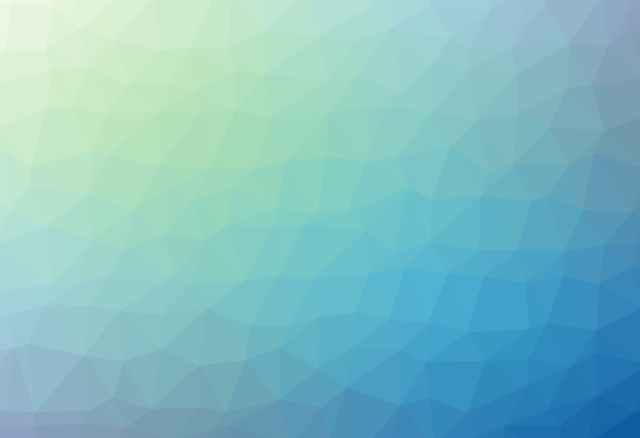
Give the GLSL for this background, as a WebGL 2 fragment shader.

```glsl
#version 300 es
precision highp float;

uniform vec2 u_resolution;
out vec4 fragColor;

const float ROWS = 11.0;    // mesh cells over the canvas height
const float JITTER = 0.36;  // vertex offset, in cells

const mat3 RGB_TO_XYZ = mat3(0.4124, 0.2126, 0.0193,
                             0.3576, 0.7152, 0.1192,
                             0.1805, 0.0722, 0.9505);

// Pale green through teal to deep blue
const vec3 RAMP[7] = vec3[7](
    vec3(0.941, 0.976, 0.910),
    vec3(0.800, 0.922, 0.773),
    vec3(0.659, 0.867, 0.710),
    vec3(0.482, 0.800, 0.769),
    vec3(0.306, 0.702, 0.827),
    vec3(0.169, 0.549, 0.745),
    vec3(0.031, 0.345, 0.620));

// Cube-root XYZ: mixing here equals mixing in Lab
vec3 toPerceptual(vec3 rgb) {
    return pow(RGB_TO_XYZ * pow(rgb, vec3(2.2)), vec3(1.0 / 3.0));
}

vec3 fromPerceptual(vec3 c) {
    vec3 linear = inverse(RGB_TO_XYZ) * (c * c * c);
    return pow(clamp(linear, 0.0, 1.0), vec3(1.0 / 2.2));
}

vec3 ramp(float t) {
    float s = clamp(t, 0.0, 1.0) * 6.0;
    int i = min(int(s), 5);
    return mix(toPerceptual(RAMP[i]), toPerceptual(RAMP[i + 1]), s - float(i));
}

// Average of a left-to-right and a top-to-bottom ramp
vec3 gradient(vec2 uv) {
    return fromPerceptual(mix(ramp(uv.x), ramp(1.0 - uv.y), 0.5));
}

vec2 hash2(vec2 p) {
    vec3 q = fract(p.xyx * vec3(0.1031, 0.1030, 0.0973));
    q += dot(q, q.yzx + 33.33);
    return fract((q.xx + q.yz) * q.zy);
}

vec2 meshVertex(vec2 cell) {
    return cell + (hash2(cell + 57.0) * 2.0 - 1.0) * JITTER;
}

// Signed distance to the line a-b, positive on its left
float edgeDistance(vec2 p, vec2 a, vec2 b) {
    vec2 e = normalize(b - a);
    return e.x * (p.y - a.y) - e.y * (p.x - a.x);
}

// Colour weighted by coverage of one flat, counter-clockwise triangle
vec4 facet(vec2 p, vec2 a, vec2 b, vec2 c, vec2 extent, float pixel) {
    float d = min(edgeDistance(p, a, b),
                  min(edgeDistance(p, b, c), edgeDistance(p, c, a)));
    float coverage = smoothstep(-0.6 * pixel, 0.6 * pixel, d);
    if (coverage <= 0.0) return vec4(0.0);
    return vec4(gradient((a + b + c) / (3.0 * extent)), 1.0) * coverage;
}

// Both triangles of a cell, split along the shorter diagonal
vec4 cellFacets(vec2 p, vec2 cell, vec2 extent, float pixel) {
    vec2 a = meshVertex(cell);
    vec2 b = meshVertex(cell + vec2(1.0, 0.0));
    vec2 c = meshVertex(cell + vec2(1.0, 1.0));
    vec2 d = meshVertex(cell + vec2(0.0, 1.0));
    if (distance(a, c) < distance(b, d)) {
        return facet(p, a, b, c, extent, pixel) + facet(p, a, c, d, extent, pixel);
    }
    return facet(p, a, b, d, extent, pixel) + facet(p, b, c, d, extent, pixel);
}

void main() {
    float pixel = ROWS / u_resolution.y;
    vec2 p = gl_FragCoord.xy * pixel;
    vec2 extent = u_resolution * pixel;

    // A faint smooth base fills any gap in the mesh
    vec4 sum = vec4(gradient(p / extent), 1.0) * 0.001;
    for (int y = -1; y <= 1; y++) {
        for (int x = -1; x <= 1; x++) {
            vec2 cell = floor(p) + vec2(x, y);
            sum += cellFacets(p, cell, extent, pixel);
        }
    }
    fragColor = vec4(sum.rgb / sum.a, 1.0);
}
```
